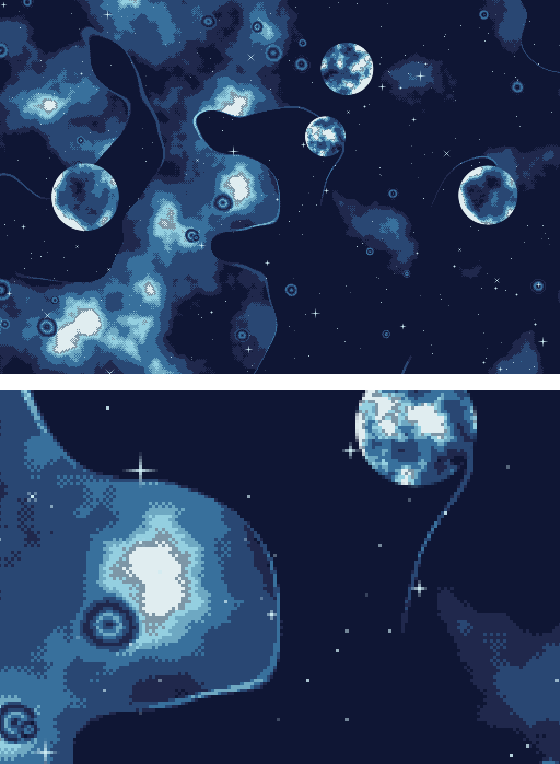
Top, the full canvas; bottom, a detail of the centre.
A Shadertoy shader for this background:

```glsl
// Pixel-art deep space: banded nebula clouds cut by rimmed voids, with ring
// craters, stars and four mottled planets. Gradient noise gives a brightness
// that is dithered and quantised to a short blue palette on a 342-row grid.

const float ROWS = 342.0;

vec2 hash2(vec2 p) {
    vec3 q = fract(p.xyx * vec3(0.1031, 0.1030, 0.0973));
    q += dot(q, q.yzx + 33.33);
    return fract((q.xx + q.yz) * q.zy);
}

float cornerSlope(vec2 corner, vec2 offset) {
    float angle = 6.2832 * hash2(corner).x;
    return dot(vec2(cos(angle), sin(angle)), offset);
}

float gradientNoise(vec2 p) {
    vec2 i = floor(p), f = fract(p), e = vec2(0, 1);
    vec2 u = f * f * f * (f * (f * 6.0 - 15.0) + 10.0);
    return mix(mix(cornerSlope(i, f), cornerSlope(i + e.yx, f - e.yx), u.x),
               mix(cornerSlope(i + e, f - e), cornerSlope(i + 1.0, f - 1.0), u.x), u.y);
}

float fbm(vec2 p) {
    float sum = 0.0, amplitude = 1.0;
    for (int i = 0; i < 5; i++) {
        sum += amplitude * gradientNoise(p);
        p = mat2(1.6, 1.2, -1.2, 1.6) * p + 17.3;
        amplitude *= 0.5;
    }
    return sum;
}

// Quantises a brightness, from night blue through cyan and grey to white
vec3 palette(float v) {
    const float limits[7] = float[7](0.05, 0.18, 0.42, 0.57, 0.64, 0.71, 0.77);
    const vec3 tones[8] = vec3[8](
        vec3(0.06, 0.085, 0.205), vec3(0.125, 0.155, 0.30),
        vec3(0.16, 0.28, 0.45), vec3(0.22, 0.44, 0.61),
        vec3(0.43, 0.66, 0.76), vec3(0.58, 0.81, 0.88),
        vec3(0.49, 0.59, 0.65), vec3(0.88, 0.93, 0.94));
    int level = 0;
    for (int i = 0; i < 7; i++) level += int(v > limits[i]);
    return tones[level];
}

float nebula(vec2 p) {
    // Clouds gather in a broad band on the left
    float v = 0.3 * cos(6.2832 * (p.x - 0.4) / 1.5) + fbm(p * 4.0 + 31.0);

    // Smooth voids with a thin bright rim
    float hollow = gradientNoise(p * 2.7 + 5.4) + 0.3 * gradientNoise(p * 6.0 + 60.0);
    if (hollow > 0.16) v = -1.0;
    float rim = 1.0 - smoothstep(0.003, 0.011, abs(hollow - 0.16));
    rim *= smoothstep(-0.15, 0.0, gradientNoise(p * 1.9 + 83.0));
    v = max(v, rim * (0.36 + 0.6 * gradientNoise(p * 5.0 + 9.0)));

    // Ring craters, denser to the left
    for (int i = 0; i < 26; i++) {
        vec2 h = hash2(vec2(i, 7)), k = hash2(vec2(i, 19));
        vec2 center = vec2(1.5 * pow(h.x, 1.6), h.y);
        float d = length(p - center) / (0.011 + 0.024 * k.x * k.x);
        d += 0.15 * gradientNoise(p * 30.0);
        float ring = 0.3 + 0.28 * cos(10.0 * d + 6.2832 * k.y);
        v = mix(v, ring, 0.85 * (1.0 - smoothstep(0.75, 1.0, d)));
    }
    return v;
}

float stars(vec2 cell) {
    // Single-cell specks
    vec2 speck = hash2(cell + 211.0);
    float light = speck.x > 0.9982 ? 0.2 + 0.7 * speck.y : 0.0;

    // Upright and diagonal crosses
    for (int i = 0; i < 44; i++) {
        vec2 center = floor(hash2(vec2(i, 41)) * vec2(1.5, 1.0) * ROWS);
        vec2 k = hash2(vec2(i, 53)), d = cell - center;
        if (k.y > 0.78) d = 0.5 * vec2(d.x + d.y, d.x - d.y) * 1.4;
        d = abs(d);
        float reach = 1.5 + 5.0 * k.x * k.x;
        float arm = max(0.0, 1.0 - max(d.x, d.y) / reach);
        light = max(light, arm * step(min(d.x, d.y), 0.25));
    }
    return light;
}

void mainImage(out vec4 fragColor, in vec2 fragCoord) {
    vec2 cell = floor(fragCoord / iResolution.y * ROWS);
    vec2 p = (cell + 0.5) / ROWS;
    float bayer = 0.5 * mod(cell.x + cell.y, 2.0) + 0.25 * mod(cell.y, 2.0);
    float dither = 0.05 * (bayer - 0.375);

    vec3 color = palette(nebula(p) + dither);
    color = mix(color, vec3(0.80, 0.92, 0.95), stars(cell));

    // Planets: center, radius, and whether the middle is dark
    const vec4 planets[4] = vec4[4](
        vec4(0.228, 0.473, 0.090, 1), vec4(0.928, 0.816, 0.070, 0),
        vec4(0.870, 0.635, 0.054, 0), vec4(1.305, 0.478, 0.079, 1));
    for (int i = 0; i < 4; i++) {
        vec4 planet = planets[i];
        vec2 q = (p - planet.xy) / planet.z;
        float d = length(q);
        float cover = 1.0 - smoothstep(-0.0015, 0.0015, (d - 1.0) * planet.z);
        if (cover <= 0.0) continue;
        vec2 sun = normalize(vec2(i == 1 ? 1.0 : -1.0, i == 2 ? 0.6 : -0.4));
        float v = mix(0.5, 0.18 + 0.45 * smoothstep(0.5, 0.95, d), planet.w);
        v += mix(0.9, 0.5, planet.w) * fbm(q * 1.4 + float(i) * 13.7);
        v += 0.45 * smoothstep(0.75, 1.0, d) * smoothstep(-0.1, 0.9, dot(q, sun));
        color = mix(color, palette(v + dither), cover);
    }
    fragColor = vec4(color, 1.0);
}
```
